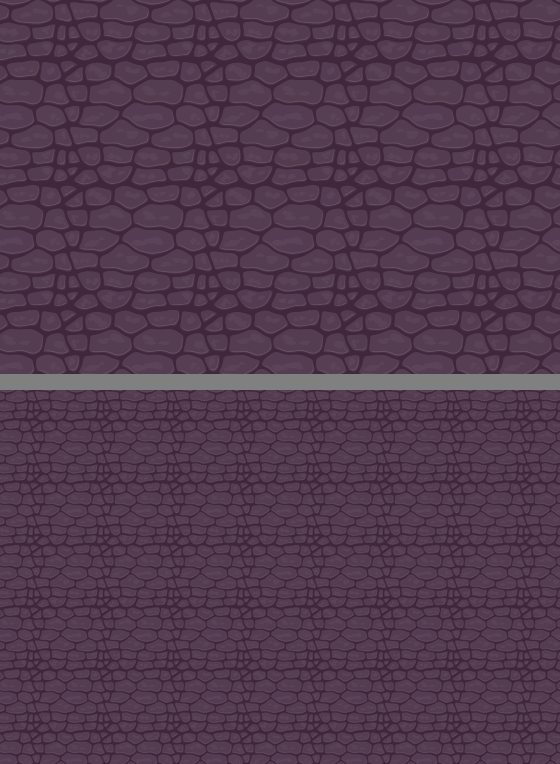
Top: one tile. Bottom: repeated 2 by 2.
Reproduce this texture procedurally as a WebGL 2 fragment shader.

```glsl
#version 300 es
precision highp float;
// Purple cobbled stone wall: rounded flat stones in dark mortar, tiled 4 by 3.
uniform vec2 u_resolution;
out vec4 outColor;

#define REPEATS vec2(4.0, 3.0)
#define TILE vec2(288.0, 256.0)
#define ORIGIN_X 96.0
#define FLATNESS 1.7
#define CROWDING 0.6
#define GAP 2.5
#define ROUNDING 0.35
#define RIM 1.9
#define BEVEL 2.2
#define WOBBLE 2.0

const float TAU = 6.2831853;
const vec3 MORTAR = vec3(0.25, 0.152, 0.23);
const vec3 SIDE = vec3(0.285, 0.19, 0.27);
const vec3 FACE = vec3(0.33, 0.24, 0.32);
const vec3 PATCH = vec3(0.375, 0.285, 0.36);
const vec3 EDGE_LIGHT = vec3(0.41, 0.315, 0.39);

// Courses of stones: height of the centre line, stone count, phase.
const int COURSES = 6;
const vec3 COURSE[COURSES] = vec3[](
  vec3(231.0, 4.0, 0.18), vec3(188.0, 6.0, 0.08), vec3(153.0, 6.0, 0.05),
  vec3(110.0, 6.0, 0.12), vec3(63.0, 4.0, 0.10), vec3(20.0, 4.0, 0.05));

float hash(vec2 p) {
  return fract(sin(dot(p, vec2(127.1, 311.7))) * 43758.5453);
}

// Centre (xy) and half width (z) of a stone; small ones crowd at one column.
vec3 stoneAt(int row, int k) {
  vec3 c = COURSE[row];
  vec2 id = vec2(float(row), float(k));
  float t = c.z + id.y / c.y;
  float x = 45.0 + TILE.x * (t - CROWDING * sin(TAU * t) / TAU);
  float halfWidth = 0.5 * TILE.x / c.y * (1.0 - CROWDING * cos(TAU * t));
  float dx = (hash(id + 3.7) - 0.5) * halfWidth * 0.5;
  float dy = (hash(id + 9.2) - 0.5) * 12.0;
  return vec3(x + dx, c.x + dy, halfWidth);
}

// Shortest offset on the wrapping tile.
vec2 wrapped(vec2 d) {
  return d - TILE * round(d / TILE);
}

// Weighted squared distance that makes cells wide and flat.
float power(vec2 rel, float halfWidth) {
  vec2 q = rel * vec2(1.0, FLATNESS);
  return dot(q, q) - 0.6 * halfWidth * halfWidth;
}

void main() {
  vec2 p = gl_FragCoord.xy / u_resolution * REPEATS * TILE;
  float aa = 0.6 * REPEATS.x * TILE.x / u_resolution.x;
  p.x -= ORIGIN_X;
  vec2 w = TAU * p / TILE;
  p += WOBBLE * vec2(sin(4.0 * w.y + 2.0 * w.x), sin(5.0 * w.x - 2.0 * w.y));

  // Find the stone that owns this point.
  float best = 1e9, width = 1.0;
  vec2 rel = vec2(0.0), id = vec2(0.0);
  for (int r = 0; r < COURSES; r++) {
    for (int k = 0; k < int(COURSE[r].y); k++) {
      vec3 s = stoneAt(r, k);
      vec2 d = wrapped(p - s.xy);
      float f = power(d, s.z);
      if (f < best) {
        best = f; rel = d; width = s.z;
        id = vec2(float(r), float(k));
      }
    }
  }

  // Rounded distance to its border, with the inward normal.
  float sum = 1e-9;
  vec2 normal = vec2(0.0);
  for (int r = 0; r < COURSES; r++) {
    for (int k = 0; k < int(COURSE[r].y); k++) {
      if (r == int(id.x) && k == int(id.y)) continue;
      vec3 s = stoneAt(r, k);
      vec2 d = wrapped(p - s.xy);
      vec2 slope = (d - rel) * vec2(1.0, FLATNESS * FLATNESS);
      float len = max(length(slope), 1e-3);
      float e = exp(-ROUNDING * (power(d, s.z) - best) / (2.0 * len));
      sum += e;
      normal += e * slope / len;
    }
  }
  float border = -log(sum) / ROUNDING;
  normal /= max(length(normal), 1e-6);

  // Mortar swells at random and along one dark course line.
  float ledge = (mod(p.y, TILE.y) - 135.0) / 9.0;
  float gap = GAP + 0.7 * sin(3.0 * w.x + 4.0 * w.y) + 2.5 * exp(-ledge * ledge);
  float body = border - gap;
  float lit = smoothstep(0.05, 0.8, dot(normal, vec2(-0.4, 0.92)));
  float top = body - BEVEL * lit;

  // Soft light patches on the face.
  float patches = 0.0;
  for (int i = 0; i < 3; i++) {
    vec2 seed = id * 7.0 + float(i) * 1.9;
    vec2 spot = (vec2(hash(seed), hash(seed + 4.3)) - 0.5) * vec2(width, 16.0);
    vec2 size = vec2(0.26 * width, 6.0) * (0.5 + 0.7 * hash(seed + 8.1));
    vec2 q = (rel - spot - vec2(0.0, 2.0)) / size;
    float shape = length(q) + 0.13 * sin(3.0 * atan(q.y, q.x + 1e-4) + seed.x);
    patches = max(patches, 1.0 - smoothstep(0.85, 1.15, shape));
  }
  patches *= smoothstep(3.0, 5.0, top);

  // Stack mortar, stone side, face, patches and lower rim light.
  vec3 face = FACE + 0.012 * (hash(id + 21.0) - 0.5);
  face = mix(face, PATCH, 0.55 * patches);
  face = mix(face, EDGE_LIGHT, lit * (1.0 - smoothstep(RIM - aa, RIM + aa, top)));
  vec3 color = mix(MORTAR, SIDE, smoothstep(-aa, aa, body));
  color = mix(color, face, smoothstep(-aa, aa, top));
  outColor = vec4(color, 1.0);
}
```
